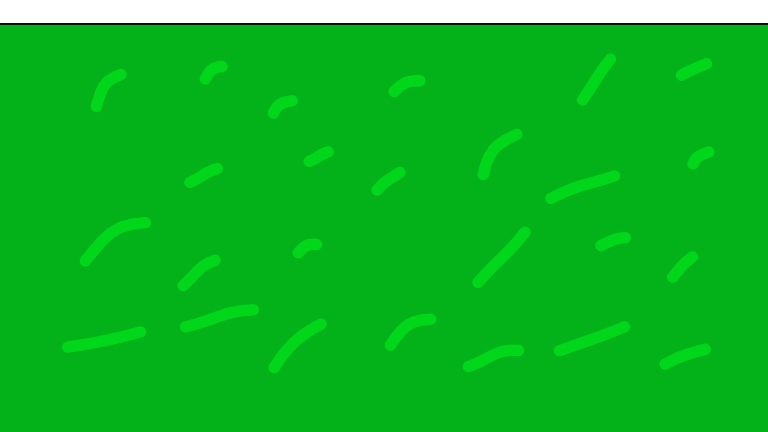
Write a WebGL 1 fragment shader that draws this pattern.

```glsl
precision highp float;
// Scattered, slightly bent bright green dashes on a green field under a white strip.

uniform vec2 u_resolution;

const int DASH_COUNT = 25;
const int SEGMENTS = 6;
const float PI = 3.14159265;
const float DASH_RADIUS = 0.0132;
const float HORIZON = 0.9444;
const float LINE_HALF_WIDTH = 0.0023;

const vec3 FIELD_GREEN = vec3(0.012, 0.695, 0.095);
const vec3 DASH_GREEN = vec3(0.0, 0.845, 0.1);
const vec3 STRIP_WHITE = vec3(1.0);
const vec3 LINE_BLACK = vec3(0.01, 0.02, 0.02);

float hash(float seed, float channel) {
  return fract(sin(seed * 12.9898 + channel * 78.233) * 4375.85);
}

float segmentDistance(vec2 p, vec2 a, vec2 b) {
  vec2 ab = b - a;
  float t = clamp(dot(p - a, ab) / dot(ab, ab), 0.0, 1.0);
  return length(p - a - ab * t);
}

// Point on a unit dash: an arch plus a small S-shaped wobble.
vec2 dashPoint(float t, float bend, float wobble) {
  float lift = bend * (sin(PI * t) - 0.6) + wobble * sin(2.0 * PI * t);
  return vec2(t - 0.5, lift);
}

// Distance to a bent centre line, p given relative to the dash centre.
float dashDistance(vec2 p, float angle, float size, float bend, float wobble) {
  float c = cos(angle);
  float s = sin(angle);
  vec2 local = vec2(c * p.x + s * p.y, c * p.y - s * p.x);
  vec2 start = size * dashPoint(0.0, bend, wobble);
  float nearest = 10.0;
  for (int i = 1; i <= SEGMENTS; i++) {
    float t = float(i) / float(SEGMENTS);
    vec2 end = size * dashPoint(t, bend, wobble);
    nearest = min(nearest, segmentDistance(local, start, end));
    start = end;
  }
  return nearest;
}

// Evenly spread but irregular centres, kept inside the field.
vec2 dashCentre(float id, float aspect) {
  vec2 spread = fract(vec2(0.5, 0.35) + id * vec2(0.4302, 0.7549));
  vec2 jitter = 0.04 * (vec2(hash(id, 1.0), hash(id, 2.0)) - 0.5);
  return mix(vec2(0.1, 0.08), vec2(aspect - 0.1, 0.88), spread) + jitter;
}

float dashFieldDistance(vec2 p, float aspect) {
  float nearest = 10.0;
  for (int i = 0; i < DASH_COUNT; i++) {
    float id = float(i) + 1.0;
    float angle = mix(0.15, 1.0, 0.5 * (hash(id, 3.0) + hash(id, 4.0)));
    float size = mix(0.045, 0.18, pow(hash(id, 5.0), 1.6));
    float bend = mix(-0.02, 0.17, hash(id, 6.0));
    float wobble = 0.05 * (hash(id, 7.0) - 0.5);
    vec2 offset = p - dashCentre(id, aspect);
    nearest = min(nearest, dashDistance(offset, angle, size, bend, wobble));
  }
  return nearest - DASH_RADIUS;
}

// Antialiased coverage of the region where the distance is negative.
float coverage(float dist, float pixel) {
  return clamp(0.5 - dist / pixel, 0.0, 1.0);
}

void main() {
  float pixel = 1.0 / u_resolution.y;
  float aspect = u_resolution.x * pixel;
  vec2 p = gl_FragCoord.xy * pixel;

  // Field with dashes
  float dashes = coverage(dashFieldDistance(p, aspect), pixel);
  vec3 color = mix(FIELD_GREEN, DASH_GREEN, dashes);

  // White strip and its dark border
  color = mix(color, STRIP_WHITE, coverage(HORIZON - p.y, pixel));
  float border = abs(p.y - HORIZON) - LINE_HALF_WIDTH;
  color = mix(color, LINE_BLACK, coverage(border, pixel));

  gl_FragColor = vec4(color, 1.0);
}
```
